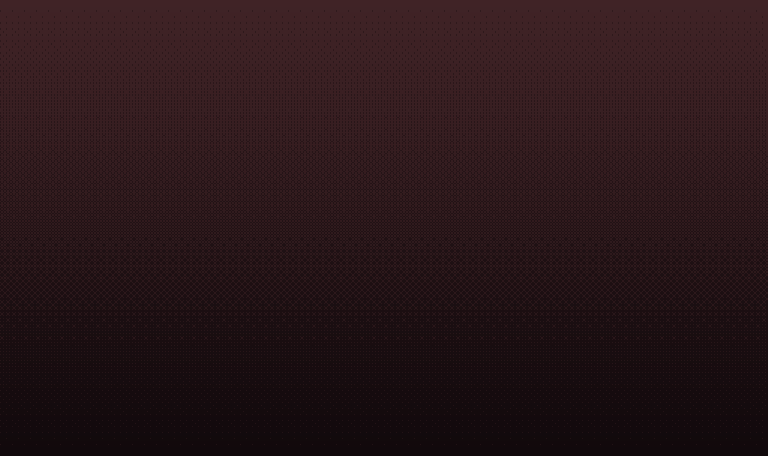
A WebGL 1 fragment shader for this background:

```glsl
precision highp float;
// A dusky vertical fade from warm maroon to near black. An 8x8 ordered
// dither between the two end colours is laid softly over the gradient,
// thickening from sparse dots to an even checkerboard at mid height.

#define ROWS 304.0
#define DOT_STRENGTH 0.33
#define TOP_COLOR vec3(0.251, 0.137, 0.149)
#define LOW_COLOR vec3(0.066, 0.035, 0.046)

uniform vec2 u_resolution;

// Recursive ordered thresholds in [0, 1)
float bayer2(vec2 cell) {
  cell = floor(cell);
  return fract(cell.x * 0.5 + cell.y * cell.y * 0.75);
}

// Thresholds centred in their sixty-four steps
float bayer8(vec2 cell) {
  return bayer2(cell)
       + bayer2(cell * 0.5) * 0.25
       + bayer2(cell * 0.25) * 0.0625
       + 0.5 / 64.0;
}

void main() {
  // Square dither cells, counted from the upper left
  float cellSize = u_resolution.y / ROWS;
  vec2 fromTop = vec2(gl_FragCoord.x, u_resolution.y - gl_FragCoord.y);
  vec2 cell = floor(fromTop / cellSize);

  // Share of the top colour, and its dithered on-off version
  float light = 1.0 - (cell.y + 0.5) / ROWS;
  float dithered = step(bayer8(mod(cell, 8.0)), light);

  // Cells smaller than a pixel soften into the plain gradient
  float detail = DOT_STRENGTH * smoothstep(0.4, 0.95, cellSize);
  float blend = mix(light, dithered, detail);
  gl_FragColor = vec4(mix(LOW_COLOR, TOP_COLOR, blend), 1.0);
}
```
